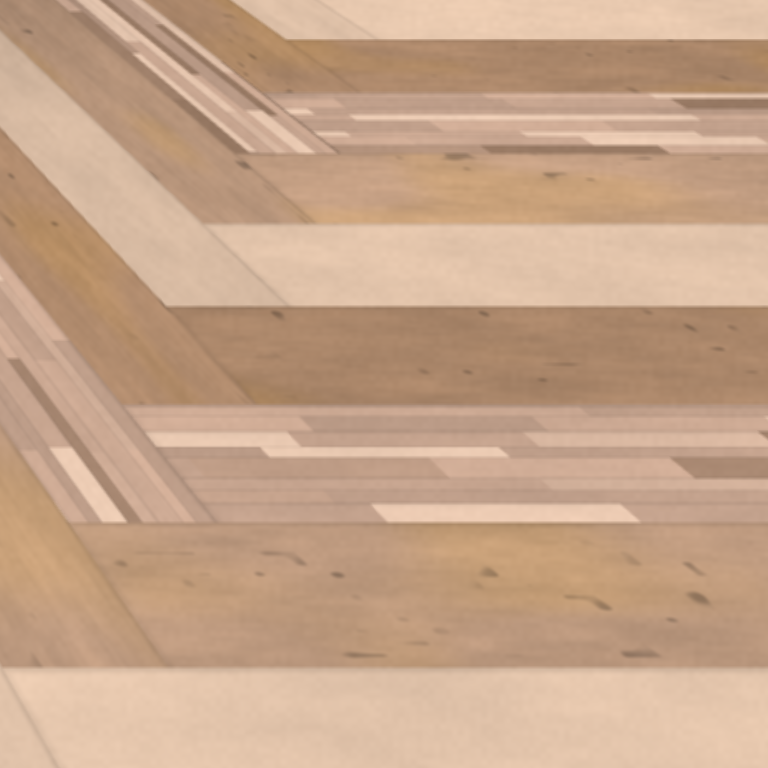
Reproduce this texture procedurally as a WebGL 1 fragment shader.

```glsl
precision highp float;
// Mitred wooden boards in perspective: brown, laminated strip and pale boards in turn.

uniform vec2 u_resolution;

#define VANISH vec2(-1.042, -0.956)   // where the diagonal boards converge
#define ROW_SCALE 15.755              // depth scale of the horizontal boards
#define LANES 8.0                     // thin strips across a laminated board
#define PIECE 1.7                     // length of a strip piece, in board widths
#define SOFTNESS 0.0048               // blur width, in canvas units
#define SAMPLES 4
#define BROWN_DARK vec3(0.685, 0.540, 0.425)
#define BROWN_PALE vec3(0.745, 0.605, 0.500)
#define CREAM vec3(0.895, 0.775, 0.675)
#define STRIP vec3(0.790, 0.655, 0.570)
#define STRIP_PALE vec3(0.945, 0.820, 0.725)
#define STRIP_DARK vec3(0.540, 0.425, 0.340)

float hash(vec2 p) {
  vec3 q = fract(vec3(p.xyx) * 0.1031);
  q += dot(q, q.yzx + 33.33);
  return fract((q.x + q.y) * q.z);
}

float noise(vec2 p) {
  vec2 i = floor(p), f = fract(p);
  f = f * f * (3.0 - 2.0 * f);
  return mix(mix(hash(i), hash(i + vec2(1.0, 0.0)), f.x),
             mix(hash(i + vec2(0.0, 1.0)), hash(i + vec2(1.0, 1.0)), f.x), f.y);
}

// Streaks stretched along the board, centred on zero
float grain(vec2 p) {
  return 0.5 * noise(p * vec2(1.3, 5.0)) + 0.3 * noise(p * vec2(3.0, 14.0) + 17.0)
       + 0.2 * noise(p * vec2(7.0, 33.0) + 41.0) - 0.5;
}

// Staggered strip pieces: mostly mid-toned, a few pale or dark
vec3 laminate(float along, float across, float seed) {
  float warped = across + 0.025 * sin(19.0 * across + seed);
  float lane = floor(warped * LANES);
  float shift = hash(vec2(lane + 3.0, seed)) * 7.0;
  float piece = floor(along / PIECE + shift);
  float tone = hash(vec2(piece + 31.0, lane * 5.0 + seed));
  vec3 color = STRIP * (0.92 + 0.14 * hash(vec2(lane + seed, piece + 57.0)));
  color = mix(color, STRIP_PALE, 0.85 * smoothstep(0.72, 0.86, tone));
  color = mix(color, STRIP_DARK, 0.80 * smoothstep(0.20, 0.08, tone));
  // Fine shadow between lanes
  float laneEdge = abs(fract(warped * LANES) - 0.5);
  return color * (1.0 - 0.07 * smoothstep(0.36, 0.5, laneEdge));
}

// Solid brown board with warm patches and dark flecks
vec3 brownBoard(float along, float across, float kind, float seed) {
  vec2 p = vec2(along, across) + seed;
  vec3 color = mix(BROWN_DARK, BROWN_PALE, 0.5 * kind);
  color *= 0.97 + 0.06 * hash(vec2(seed, 9.0));
  color *= 1.0 + 0.17 * grain(p);
  float warmth = smoothstep(0.55, 0.9, noise(p * vec2(0.8, 2.0) + 5.0));
  color += warmth * vec3(0.025, 0.012, -0.035);
  float fleck = smoothstep(0.83, 0.97, noise(p * vec2(6.0, 13.0) + 71.0));
  fleck *= smoothstep(0.45, 0.75, noise(p * vec2(1.5, 3.0) + 23.0));
  return color * (1.0 - 0.24 * fleck);
}

vec3 floorColor(vec2 pos) {
  // Projective coordinates: row crosses horizontal boards, diag crosses diagonal ones
  vec2 ray = pos - VANISH;
  float row = 15.63 - ROW_SCALE / ray.y;
  float diag = 11.82 - 8.42 * ray.x / ray.y;

  // Each diagonal board stops at the far edge of its matching row
  bool isDiagonal = floor(diag) >= floor(row);
  float across = isDiagonal ? diag : row;
  float along = isDiagonal ? row : diag;
  float index = floor(across);
  across -= index;
  float kind = mod(index, 4.0);
  float seed = index * 3.0 + 40.0 + (isDiagonal ? 61.0 : 0.0);

  vec3 color;
  if (kind == 1.0) {
    color = laminate(along, across, seed);
    color *= 1.0 + 0.07 * grain(vec2(along, across) + seed);
  } else if (kind == 3.0) {
    color = CREAM * (isDiagonal ? 0.965 : 1.0);
    color *= 1.0 + 0.09 * grain(vec2(along, across * 0.6) + seed);
  } else {
    color = brownBoard(along, across, kind, seed);
  }

  // Dark seam on the far edge and at the butt end of horizontal boards
  float seam = smoothstep(0.05, 0.0, across);
  if (!isDiagonal) seam = max(seam, 0.5 * smoothstep(0.06, 0.0, index - along));
  return color * (1.0 - 0.10 * seam);
}

void main() {
  vec2 uv = gl_FragCoord.xy / u_resolution;
  vec2 pos = vec2(uv.x, 1.0 - uv.y);
  vec2 spread = max(vec2(SOFTNESS), 1.2 / u_resolution);

  // Average a small grid for soft, smooth edges
  vec3 color = vec3(0.0);
  for (int i = 0; i < SAMPLES; i++) {
    for (int j = 0; j < SAMPLES; j++) {
      vec2 offset = (vec2(float(i), float(j)) + 0.5) / float(SAMPLES) - 0.5;
      color += floorColor(pos + offset * spread);
    }
  }
  color /= float(SAMPLES * SAMPLES);

  // Broad uneven light, a shaded far corner and faint mottling
  color *= 0.975 + 0.05 * noise(uv * 4.0 + 11.0);
  color *= 1.0 - 0.10 * smoothstep(0.22, 0.0, length(pos));
  color += 0.018 * (noise(uv * 130.0) - 0.5);
  gl_FragColor = vec4(color, 1.0);
}
```
